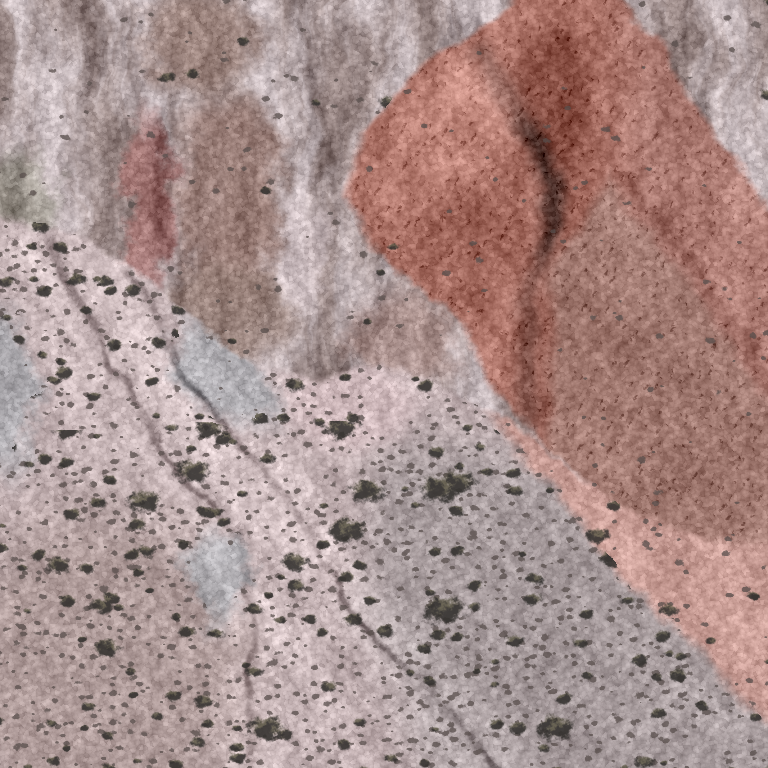
Give the GLSL for this texture, as a WebGL 2 fragment shader.

```glsl
#version 300 es
precision highp float;
uniform vec2 u_resolution;
out vec4 fragColor;

vec2 hash2(vec2 p) {
  vec3 q = fract(p.xyx * vec3(.1031, .103, .0973));
  q += dot(q, q.yzx + 33.33);
  return fract((q.xx + q.yz) * q.zy);
}

// Layered, warped sines
float layered(vec2 p) {
  float sum = 0., amp = .5;
  for (int i = 0; i < 6; i++) {
    sum += amp * sin(p.x + 1.7 * sin(p.y * .8 + float(i)));
    p = mat2(1.5, 1.1, -1.1, 1.5) * p + 2.3;
    amp *= .62;
  }
  return sum;
}

// Cellular noise: nearest distance and that cell's random value
vec2 cellular(vec2 p) {
  vec2 best = vec2(9, 0);
  for (int k = 0; k < 9; k++) {
    vec2 c = floor(p) + vec2(k % 3 - 1, k / 3 - 1), h = hash2(c);
    float d = length(c + h - p);
    if (d < best.x) best = vec2(d, fract(h.x * 17. + h.y * 5.));
  }
  return best;
}

// Piecewise curve through evenly spaced values
float profile(float t, float h[13]) {
  float s = clamp(t, 0., .999) * 12.;
  int i = int(s);
  return mix(h[i], h[i + 1], fract(s));
}

float pathDistance(vec2 p, vec2 v[6]) {
  float d = 9.;
  for (int i = 0; i < 5; i++) {
    vec2 a = p - v[i], b = v[i + 1] - v[i];
    d = min(d, length(a - b * clamp(dot(a, b) / dot(b, b), 0., 1.)));
  }
  return d;
}

// Soft ellipse: center in xy, radii in zw
float blob(vec2 p, vec4 e) { return 1. - smoothstep(.6, 1.25, length((p - e.xy) / e.zw)); }

void stain(inout vec3 base, vec3 tone, vec2 p, vec4 e) { base = mix(base, tone, .8 * blob(p, e)); }

float bump(float x, float width) { return exp(-x * x / (width * width)); }

// Scattered shrubs: coverage and height within the shrub
vec2 scrub(vec2 p, float count, float odds, float ragged) {
  vec2 q = p * count, result = vec2(0);
  for (int k = 0; k < 9; k++) {
    vec2 c = floor(q) + vec2(k % 3 - 1, k / 3 - 1), g = hash2(c + 71.);
    vec2 d = (q - c - .1 - .8 * hash2(c + count)) / ((.16 + .22 * g.y) * vec2(1.2, .8));
    float cover = step(g.x, odds) * (1. - smoothstep(.6, 1.15, length(d) + ragged));
    if (cover > result.x) result = vec2(cover, d.y);
  }
  return result;
}

void main() {
  vec2 uv = gl_FragCoord.xy / u_resolution;
  float broad = layered(uv * 14.), rough = layered(uv.yx * 55. + 4.), grit = layered(uv * 210.);
  vec2 p = uv + .009 * vec2(broad, layered(uv * 17. + 8.)) + .004 * rough;
  vec2 w = p + .014 * vec2(rough, broad);
  vec2 pebble = cellular(uv * 170.), clod = cellular(uv * vec2(85, 66) + .3 * grit);
  float streak = layered(vec2(uv.x * 42. + broad, uv.y * 8.));
  float fine = layered(vec2(uv.x * 110. + broad, uv.y * 24.));

  // Main outlines
  float cliff = smoothstep(-.006, .008, p.y - profile(p.x, float[13](.72, .7, .655,
    .585, .525, .5, .525, .49, .455, .38, .33, .297, .29)));
  float redLeft = profile(p.y, float[13](1.1, 1.1, 1., .93, .8, .71, .645, .605, .485, .455, .47, .555, .67));
  float red = smoothstep(-.006, .014, min(p.x - redLeft, 1.53 - .72 * p.y - p.x));

  // Pale upper cliff with vertical stains
  vec3 wall = mix(vec3(.59, .52, .51), vec3(.8, .75, .76), smoothstep(-.8, .8, streak + .3 * broad));
  stain(wall, vec3(.6, .5, .47), w, vec4(.26, .95, .08, .07));
  stain(wall, vec3(.59, .47, .44), w, vec4(.295, .73, .075, .15));
  stain(wall, vec3(.6, .51, .48), w, vec4(.3, .59, .09, .07));
  stain(wall, vec3(.62, .42, .41), w, vec4(.192, .73, .035, .13));
  stain(wall, vec3(.8, .74, .75), w, vec4(.4, .68, .035, .1));
  stain(wall, vec3(.67, .56, .54), w, vec4(.53, .56, .075, .07));
  stain(wall, vec3(.66, .64, .6), w, vec4(.03, .75, .05, .07));
  wall += .06 * fine - .13 * smoothstep(.3, .9, layered(vec2(uv.x * 27. + 3., uv.y * 9.)));

  // Red buttress, brown ridge and deep cleft
  float cleft = pathDistance(p, vec2[6](vec2(.63, .935), vec2(.685, .83),
    vec2(.715, .75), vec2(.71, .7), vec2(.685, .61), vec2(.69, .45)));
  vec3 clay = vec3(.655, .43, .385) + .045 * broad + .04 * streak + .03 * fine;
  clay += .09 * blob(p, vec4(.6, .84, .08, .09)) - .1 * blob(p, vec4(.72, .87, .045, .11));
  clay = mix(clay, vec3(.69, .51, .48) + .06 * streak, .7 * smoothstep(.76, .86, p.x));
  float ridgeRight = .8 + .72 * (.78 - p.y);
  float ridge = min(p.x - max(.705, .26 + .68 * p.y), ridgeRight - p.x);
  clay = mix(clay, vec3(.635, .485, .45) + .05 * broad, .9 * smoothstep(-.005, .025, ridge));
  clay -= .09 * bump(p.x - ridgeRight - .012, .014) * step(p.y, .78);
  clay *= 1. - (.2 + .3 * blob(p, vec4(.71, .76, .07, .1))) * bump(cleft, .015);
  clay -= .17 * step(.6, clod.y) * (1. - smoothstep(.06, .24, clod.x));
  wall = mix(wall, clay, red);

  // Scree: brown flank, grey talus, pink fan and band
  float diagonal = layered(vec2((uv.x + .66 * uv.y) * 46., (uv.y - uv.x) * 7.));
  vec3 slope = vec3(.765, .695, .7) + .065 * diagonal;
  stain(slope, vec3(.67, .59, .58), w, vec4(.13, .13, .2, .23));
  float talus = smoothstep(.43, .53, p.x - .35 * max(0., .2 - p.y)) * (1. - smoothstep(.36, .49, p.y));
  slope = mix(slope, vec3(.655, .61, .615) + .03 * broad, talus);
  stain(slope, vec3(.84, .75, .76), p, vec4(.455, .475, .09, .06));
  float run = max(p.x - .62, 0.);
  float band = smoothstep(-.015, .02, p.y - .49 + 1.4 * run - .75 * run * run) * smoothstep(.6, .67, p.x);
  slope = mix(slope, vec3(.785, .615, .585) + .04 * diagonal, band);

  // Blue-grey outcrops
  float outcrop = blob(w + vec2(0, .65 * (p.x - .29)), vec4(.29, .515, .07, .055));
  outcrop = max(outcrop, blob(w, vec4(.28, .24, .04, .065)));
  outcrop = max(outcrop, blob(w, vec4(0, .49, .05, .12)));
  slope = mix(slope, vec3(.65, .655, .675) + .05 * streak, .8 * outcrop);

  // Gullies with pale banks
  float gully = min(pathDistance(p, vec2[6](vec2(.065, .69), vec2(.135, .545),
    vec2(.215, .415), vec2(.305, .3), vec2(.33, .19), vec2(.32, 0))),
    pathDistance(p, vec2[6](vec2(.17, .64), vec2(.24, .52), vec2(.32, .415),
    vec2(.39, .32), vec2(.475, .19), vec2(.65, 0))));
  slope += .07 * bump(gully - .025, .018);
  slope -= .24 * (1. - smoothstep(.001, .008, gully)) * (.6 + .6 * broad);

  // Stony grain
  vec3 color = mix(slope, wall, cliff);
  color += .04 * rough + .06 * grit + .1 * (pebble.y - .5) - .07 * (pebble.x - .4);

  // Shrubs, dense on scree and rare on the cliff
  float open = (1. - cliff) * (1. - .75 * band) * (1. - .8 * outcrop);
  float ragged = .3 * grit;
  vec2 large = scrub(uv, 17., .17 * open * smoothstep(.52, .42, uv.y), ragged);
  vec2 medium = scrub(uv + .37, 36., .27 * open + .03 * cliff * (1. - .7 * red), ragged);
  vec2 tiny = scrub(uv + .71, 80., .4 * open + .04 * cliff, 2. * ragged);
  vec3 leaf = mix(vec3(.2, .19, .18), vec3(.38, .36, .29), smoothstep(-.3, 1., large.y + medium.y + grit));
  color = mix(color, vec3(.35, .31, .3), .75 * tiny.x);
  color = mix(color, leaf, .88 * max(large.x, medium.x));
  fragColor = vec4(clamp(color, 0., 1.), 1);
}
```
